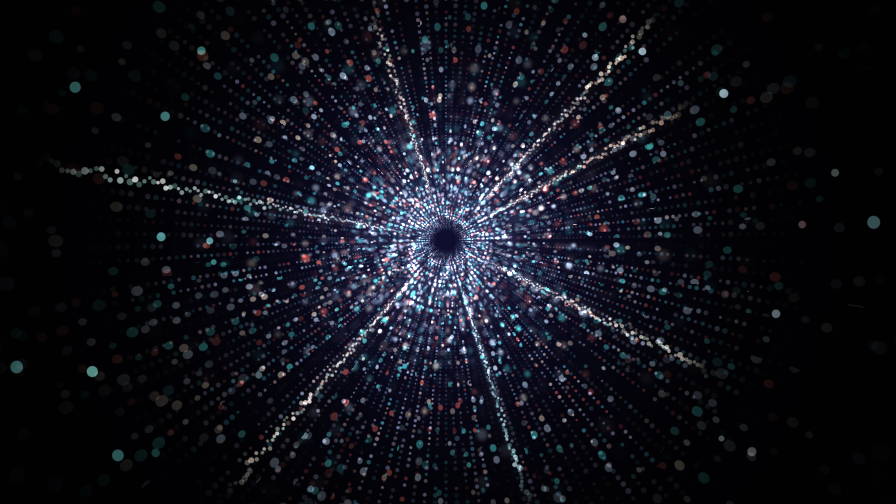
This background is drawn by a Shadertoy shader. Its source:

```glsl
// A burst of coloured dots flying out of a small dark hole over a blue haze.
// Dots sit in cells of (angle, log radius), so they grow with distance;
// layers of cells are added together with a few dense, dotted arms.

const float TAU = 6.28319;
const vec2 CENTRE = vec2(-0.004, 0.023);   // from mid canvas, in canvas heights
const float HOLE_RADIUS = 0.034;
const float CORE_RADIUS = 0.165;
const float SPARK_RADIUS = 0.27;
const float HAZE_RADIUS = 0.36;
const float ARM_STEP = 0.030;              // log spacing of the dots on an arm
const float CORE_SOFTNESS = 0.017;
const vec3 NIGHT = vec3(0.003, 0.003, 0.008);
const vec3 HAZE = vec3(0.055, 0.050, 0.170);
const vec3 CORE_GLOW = vec3(0.24, 0.27, 0.31);
const vec3 TEAL = vec3(0.26, 0.72, 0.68);
const vec3 PALE = vec3(0.70, 0.79, 0.84);
const vec3 RUST = vec3(0.74, 0.32, 0.24);
const vec3 CREAM = vec3(0.88, 0.80, 0.68);

// Each arm: angle in degrees, outer reach, warmth of its colour
const int ARM_COUNT = 7;
const vec3 ARMS[ARM_COUNT] = vec3[ARM_COUNT](
    vec3(46.6, 0.64, 0.8), vec3(107.7, 0.52, 0.8), vec3(169.0, 0.84, 0.4),
    vec3(229.0, 0.69, 0.7), vec3(287.7, 0.58, 0.2), vec3(333.5, 0.62, 0.7),
    vec3(29.0, 0.58, 1.0));

vec3 hash3(vec3 p) {
    p = fract(p * vec3(0.1031, 0.1030, 0.0973));
    p += dot(p, p.yxz + 33.33);
    return fract((p.xxy + p.yxx) * p.zyx);
}

float cornerSlope(vec2 corner, vec2 offset) {
    float a = TAU * hash3(vec3(corner, 5.0)).x;
    return dot(vec2(cos(a), sin(a)), offset);
}

float gradientNoise(vec2 p) {
    vec2 i = floor(p), f = fract(p);
    vec2 u = f * f * f * (f * (f * 6.0 - 15.0) + 10.0);
    vec2 e = vec2(1.0, 0.0);
    return mix(mix(cornerSlope(i, f), cornerSlope(i + e, f - e), u.x),
               mix(cornerSlope(i + e.yx, f - e.yx), cornerSlope(i + 1.0, f - 1.0), u.x), u.y);
}

vec3 dotColour(float pick) {
    vec3 c = mix(TEAL, PALE, step(0.28, pick));
    c = mix(c, CREAM, step(0.68, pick));
    return mix(c, RUST, step(0.86, pick));
}

float bell(float x, float width) {
    return exp(-x * x / (width * width));
}

float disc(float d, float radius, float edge) {
    return 1.0 - smoothstep(radius - edge, radius + edge, d);
}

// One layer of dots; q is (turn, log radius) and sizes are relative to radius
vec3 dotLayer(vec2 q, vec2 counts, float size, float stretch, float jitter,
              float chance, float seed, float edge) {
    vec2 grid = q * counts;
    vec2 cell = vec2(TAU, 1.0) / counts;
    vec3 look = hash3(vec3(floor(grid), seed));
    vec3 place = hash3(vec3(floor(grid), seed + 7.0));
    float radius = size * mix(0.5, 1.0, look.x);
    vec2 room = max(0.5 * cell - (radius + min(edge, radius)) * vec2(1.0, stretch), 0.0);
    vec2 offset = (fract(grid) - 0.5) * cell - (2.0 * place.xy - 1.0) * room * jitter;
    float mask = disc(length(offset / vec2(1.0, stretch)), radius, edge);
    return dotColour(look.y) * mask * step(place.z, chance) * mix(0.3, 1.0, look.z);
}

// Two staggered strands of dots above a faint beam
vec3 dottedArm(vec3 arm, vec2 q, float r, float edge, float seed) {
    float across = TAU * (fract(q.x - arm.x / 360.0 + 0.5) - 0.5);
    vec3 warm = mix(PALE, CREAM, arm.z);
    vec3 light = warm * 0.28 * bell(across, 0.035) * bell(r, 0.28);
    for (float strand = 0.0; strand < 2.0; strand++) {
        float row = q.y / ARM_STEP + 0.5 * strand;
        vec3 h = hash3(vec3(floor(row), seed + 11.0 * strand, 3.0));
        vec2 offset = vec2(across + (h.x - 0.5) * 0.034, (fract(row) - 0.5) * ARM_STEP);
        vec3 tint = mix(mix(TEAL, PALE, h.z), mix(CREAM, RUST, 0.4 * h.z * h.x), arm.z);
        light += tint * disc(length(offset), mix(0.006, 0.011, h.y), edge) * mix(0.35, 1.0, h.z);
    }
    return light * smoothstep(0.06, 0.14, r) * (1.0 - smoothstep(arm.y * 0.75, arm.y, r));
}

void mainImage(out vec4 fragColor, in vec2 fragCoord) {
    vec2 p = (fragCoord - 0.5 * iResolution.xy) / iResolution.y - CENTRE;
    float r = max(length(p), 0.001);
    vec2 q = vec2(fract(atan(p.y, p.x) / TAU), log(r));
    float edge = 0.8 / (iResolution.y * r);
    float soft = max(edge, CORE_SOFTNESS);

    // Uneven spread of the rays, and patches of light in the core
    float spread = clamp(0.55 + 1.0 * gradientNoise(p / r * 5.0 + 9.0), 0.15, 1.0);
    float patches = clamp(0.8 + 1.3 * gradientNoise(p / r * 4.0 + q.y * 2.0 + 31.0), 0.3, 1.6);
    float open = smoothstep(HOLE_RADIUS * 0.5, HOLE_RADIUS * 1.7, r);

    // Haze and core glow
    vec3 colour = NIGHT + HAZE * bell(r, HAZE_RADIUS);
    colour += CORE_GLOW * open * bell(r, CORE_RADIUS * 0.8) * patches;

    // Fine dotted rays
    float fineFade = smoothstep(0.08, 0.22, r) * (1.0 - smoothstep(0.32, 0.75, r));
    float rayLight = hash3(vec3(floor(q.x * 150.0), 2.0, 8.0)).x;
    colour += dotLayer(q, vec2(150.0, 36.0), 0.010, 1.0, 0.1, 0.85, 1.0, edge)
            * vec3(0.75, 0.7, 0.8) * fineFade * rayLight;

    // Scattered middle dots
    float midFade = smoothstep(0.06, 0.14, r) * bell(r, 0.48);
    colour += dotLayer(q, vec2(96.0, 18.0), 0.016, 1.2, 0.8, 0.55 * spread, 2.0, edge) * midFade * 1.2;
    colour += dotLayer(q, vec2(61.0, 13.0), 0.018, 1.2, 1.0, 0.45 * spread, 3.0, edge) * midFade * 1.2;

    // Large sparse discs, teal on the left and grey on the right
    vec3 discs = dotLayer(q, vec2(47.0, 11.0), 0.016, 1.0, 1.0, 0.36 * spread, 4.0, edge);
    vec3 sideTint = mix(TEAL, PALE * 0.85, smoothstep(-0.6, -0.2, p.x));
    discs = mix(discs, dot(discs, vec3(0.45)) * sideTint, 0.7);
    colour += discs * smoothstep(0.30, 0.5, r) * mix(0.9, 0.6, smoothstep(0.5, 0.9, r));

    // Bright streaked core, then hot sparks around it
    float core = open * bell(r, CORE_RADIUS) * patches;
    colour += dotLayer(q, vec2(43.0, 6.0), 0.036, 1.6, 1.0, 0.85, 5.0, soft) * core * 1.5;
    colour += dotLayer(q, vec2(67.0, 9.0), 0.030, 1.5, 1.0, 0.8, 6.0, soft) * core * 1.4;
    colour += dotLayer(q, vec2(53.0, 11.0), 0.030, 1.2, 1.0, 0.6, 7.0, soft) * core * 1.6;
    float sparks = smoothstep(0.07, 0.13, r) * bell(r, SPARK_RADIUS);
    colour += dotLayer(q, vec2(47.0, 9.0), 0.027, 1.1, 1.0, 0.38 * spread + 0.1, 8.0, soft) * sparks * 2.4;

    // Arms
    for (int i = 0; i < ARM_COUNT; i++)
        colour += dottedArm(ARMS[i], q, r, edge, float(i));

    fragColor = vec4(min(colour, 1.0), 1.0);
}
```
